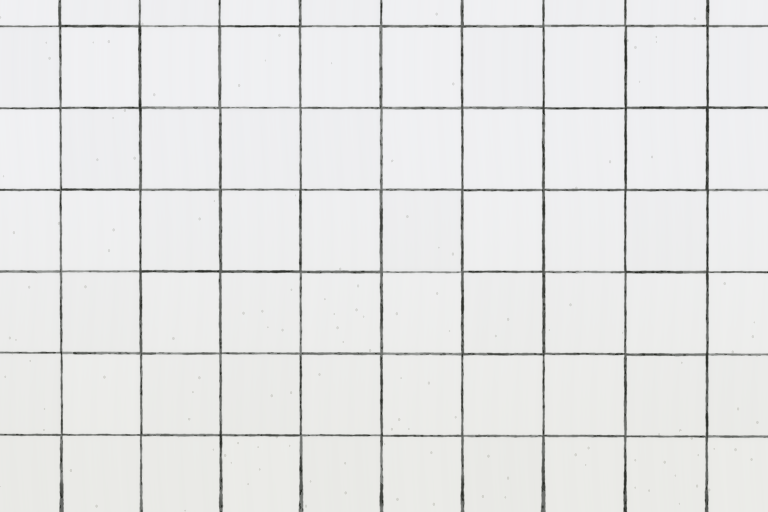
Give the GLSL for this texture, as a Shadertoy shader.

```glsl
// Wall of square white glazed tiles with thin, stained grout joints.
// A gently warped grid gives the joints; hashes vary each segment, cellular
// noise places grime and chips, and layered sines roughen edges and glaze.

const vec2 FIRST_JOINT = vec2(0.119, 0.149);   // lowest left crossing
const vec2 TILE_PITCH = vec2(0.1578, 0.1600);  // in canvas heights
const vec3 GLAZE_TOP = vec3(0.936, 0.938, 0.946);
const vec3 GLAZE_BOTTOM = vec3(0.918, 0.919, 0.906);
const vec3 GROUT_CLEAN = vec3(0.60, 0.61, 0.60);
const vec3 GROUT_GRIMY = vec3(0.17, 0.18, 0.16);

float hash(vec2 p) {
    return fract(sin(dot(p, vec2(127.1, 311.7))) * 43758.5);
}

// Nearest feature point: x = distance, y = random value of that point.
vec2 cellular(vec2 p) {
    vec2 cell = floor(p);
    vec2 nearest = vec2(8.0, 0.0);
    for (int y = -1; y <= 1; y++) {
        for (int x = -1; x <= 1; x++) {
            vec2 id = cell + vec2(x, y);
            vec2 point = id + vec2(hash(id), hash(id + 19.7));
            float d = length(point - p);
            if (d < nearest.x) nearest = vec2(d, hash(id + 57.3));
        }
    }
    return nearest;
}

// Layered sines, roughly -1 to 1.
float wave(float t, float phase) {
    return 0.5 * sin(t + phase) + 0.3 * sin(2.3 * t + 2.0 * phase)
         + 0.2 * sin(5.1 * t + 5.0 * phase);
}

// Slight perspective: bowed column spacing, leaning columns, tilted rows.
vec2 warp(vec2 p) {
    float t = (p.x - FIRST_JOINT.x) / (8.0 * TILE_PITCH.x);
    float bow = 0.021 * t * (1.0 - t);
    float lean = 0.002 * (2.0 * p.y - 1.0) * (1.0 - 1.4 * t);
    float tilt = 0.0035 * (p.x - 0.75) * (1.0 - 1.3 * p.y);
    return p + vec2(bow + lean, tilt);
}

// Coverage of one joint segment with uneven edges.
float joint(float offset, float along, vec2 id, float halfWidth, float px) {
    float seed = hash(id);
    float shift = 0.0012 * (hash(id + 3.1) - 0.5)
                + 0.0004 * wave(along * 70.0, seed * 6.3);
    float width = halfWidth * (0.75 + 0.5 * seed
                + 0.2 * wave(along * 160.0, seed * 9.0));
    float soft = 0.75 * px + 0.0003;
    return 1.0 - smoothstep(width - soft, width + soft, abs(offset - shift));
}

// Grime in a joint: a base amount broken up by long and short blotches.
float grime(vec2 stretched, float amount) {
    vec2 blotch = cellular(stretched);
    vec2 fleck = cellular(stretched * 4.0 + 31.0);
    float patchy = blotch.y * (1.0 - smoothstep(0.3, 0.9, blotch.x));
    float flecks = step(0.6, fleck.y) * (1.0 - smoothstep(0.15, 0.5, fleck.x));
    return clamp(amount + 0.55 * patchy + 0.4 * flecks - 0.15, 0.0, 1.0);
}

// Sparse tiny chips and scratches in the glaze.
float chips(vec2 p, float density, float px) {
    vec2 c = cellular(p * vec2(48.0, 38.0));
    float radius = 0.03 + 0.05 * hash(vec2(c.y, 4.0));
    float blur = 40.0 * px;
    float spot = 1.0 - smoothstep(radius, radius + blur, c.x);
    return spot * step(1.0 - density, c.y);
}

vec3 glaze(vec2 p, vec2 tile, float edge, float px) {
    vec3 color = mix(GLAZE_BOTTOM, GLAZE_TOP, smoothstep(0.0, 0.8, p.y));
    float seed = hash(tile + 11.0);
    color += 0.009 * (seed - 0.5);
    color += 0.003 * wave(p.x * 130.0 + sin(p.y * 9.0), seed * 6.3);
    color *= 1.0 - 0.06 * exp(-edge / 0.0028);
    float low = 1.0 - smoothstep(0.0, 0.6, p.y);
    return color - chips(p, 0.03 + 0.07 * low, px) * vec3(0.09, 0.09, 0.10);
}

void mainImage(out vec4 fragColor, in vec2 fragCoord) {
    float px = 1.0 / iResolution.y;
    vec2 p = fragCoord * px;

    // Grid coordinates and signed distances to the nearest joints.
    vec2 grid = (warp(p) - FIRST_JOINT) / TILE_PITCH;
    vec2 tile = floor(grid);
    vec2 line = floor(grid + 0.5);
    vec2 offset = (grid - line) * TILE_PITCH;
    vec2 columnId = vec2(line.x, tile.y);
    vec2 rowId = vec2(tile.x, line.y) + 80.0;

    // Columns widen near the floor; rows are thinner and paler.
    float flare = 0.0012 * (1.0 - smoothstep(0.0, 0.10, p.y));
    float column = joint(offset.x, p.y, columnId, 0.0023 + flare, px);
    float row = joint(offset.y, p.x, rowId, 0.0019, px);
    float columnGrime = grime(p * vec2(50.0, 26.0),
        0.25 + 0.3 * hash(vec2(line.x, 7.0)) + 0.2 * hash(columnId + 5.0));
    float rowGrime = grime(p * vec2(26.0, 50.0) + 9.0,
        0.12 + 0.5 * hash(rowId + 5.0));

    // Glaze first, then rows, then columns over them.
    vec3 color = glaze(p, tile, min(abs(offset.x), abs(offset.y)), px);
    color = mix(color, mix(GROUT_CLEAN, GROUT_GRIMY, rowGrime), row);
    color = mix(color, mix(GROUT_CLEAN, GROUT_GRIMY, columnGrime), column);
    fragColor = vec4(color, 1.0);
}
```
